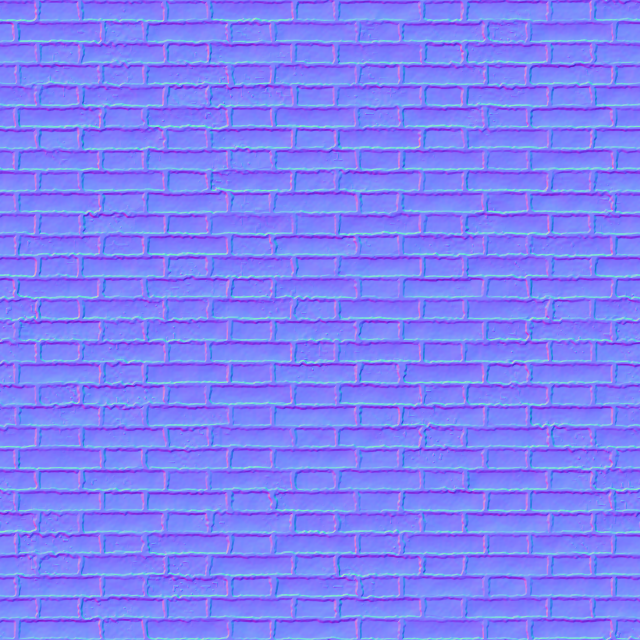
Write a three.js fragment shader that draws this texture map.

```glsl
varying vec2 vUv;

float hash(vec2 p) {
  return fract(sin(dot(p, vec2(127.1, 311.7))) * 43758.5453);
}

// Value noise that wraps over the 30-unit wall
float noise(vec2 q, float freq) {
  vec2 p = q * freq;
  vec2 i = floor(p), f = fract(p);
  float wrap = floor(30.0 * freq + 0.5);
  vec2 a = mod(i, wrap) + freq * 17.0;
  vec2 b = mod(i + 1.0, wrap) + freq * 17.0;
  f = f * f * (3.0 - 2.0 * f);
  return mix(mix(hash(a), hash(vec2(b.x, a.y)), f.x),
             mix(hash(vec2(a.x, b.y)), hash(b), f.x), f.y);
}

// Signed distance to a box with rounded corners
float roundedBox(vec2 p, vec2 halfSize, float radius) {
  vec2 d = abs(p) - halfSize + radius;
  return length(max(d, 0.0)) + min(max(d.x, d.y), 0.0) - radius;
}

// Wall relief; one unit is one course, and a stretcher-header pair spans six
float wallHeight(vec2 q) {
  float wear = smoothstep(0.45, 0.9, noise(q, 0.7));
  float fine = noise(q, 7.0) - 0.5;

  // Uneven joints, with ragged edges where the wall is worn
  vec2 p = q + vec2(0.12, 0.07) * (vec2(noise(q, 1.3), noise(q, 1.1)) - 0.5);
  p += (0.04 + 0.11 * wear) * (vec2(noise(q, 4.0), noise(q, 5.0)) - 0.5);

  // Flemish bond: alternate courses shift by half a pair
  float row = floor(p.y);
  float x = p.x - 0.8 - 3.0 * mod(row, 2.0);
  float pair = floor(x / 6.0);
  x -= pair * 6.0;
  float header = step(3.98, x);
  vec2 local = vec2(x - mix(1.99, 4.99, header), p.y - row - 0.5);
  vec2 id = vec2(mod(pair, 5.0) * 2.0 + header, mod(row, 30.0));
  float seed = hash(id + 3.7);

  // Bevelled outline, sharper along the lower edge
  vec2 halfSize = vec2(mix(1.97, 0.99, header), 0.49);
  halfSize -= 0.05 * vec2(hash(id + 8.1), 0.4 * hash(id + 5.3));
  float edge = roundedBox(local, halfSize, 0.08 + 0.14 * seed * seed);
  float bevel = mix(0.1, 0.15, smoothstep(-0.4, 0.4, local.y));
  float face = smoothstep(0.0, bevel, -edge + 0.06 * fine);

  // Barrelled face that eases off toward its ends
  float ends = smoothstep(0.0, 0.7, halfSize.x - abs(local.x));
  float relief = 0.048 + 0.024 * (seed - 0.5);
  relief += mix(0.22, 0.13, header) * (0.23 - local.y * local.y) * mix(0.3, 1.0, ends);

  // Own tilt, broad swells and a few pits
  relief += local.y * (0.09 * (hash(id + 1.9) - 0.5) + 0.025 * header);
  relief += 0.045 * (noise(q, 1.2) - 0.5) + 0.012 * (noise(q, 3.0) - 0.5);
  relief -= 0.02 * wear * smoothstep(0.75, 1.0, noise(q, 6.0));
  return face * max(relief, 0.02) + (0.006 + 0.008 * wear) * fine;
}

void main() {
  vec2 q = vUv * 30.0;
  vec2 e = vec2(0.024, 0.0);
  vec2 slope = vec2(wallHeight(q + e) - wallHeight(q - e),
                    wallHeight(q + e.yx) - wallHeight(q - e.yx)) / 0.048;

  // Tangent-space normal with green pointing down
  vec3 normal = normalize(vec3(-slope.x, slope.y, 1.0));
  gl_FragColor = vec4(normal * 0.5 + vec3(0.495, 0.505, 0.492), 1.0);
}
```
